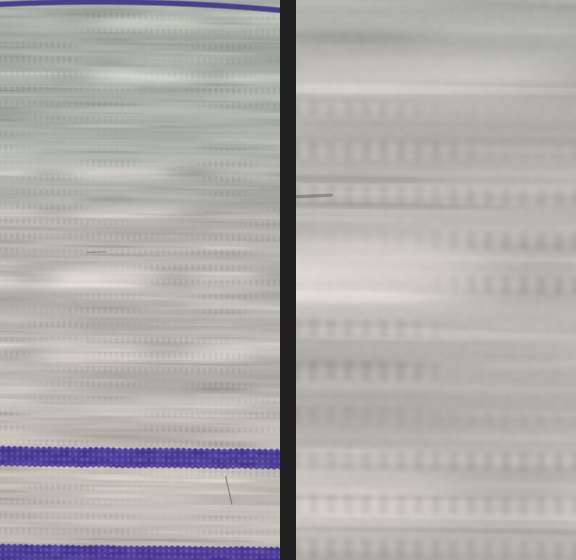
Left: the whole. Right: its middle third, enlarged.
This texture is drawn by a Shadertoy shader. Its source:

```glsl
// Glossy grey woven plastic sheet with violet bands, soft glare and fine ribs.

float hash(vec2 p) {
    p = fract(p * vec2(0.1031, 0.1137));
    p += dot(p, p.yx + 33.33);
    return fract((p.x + p.y) * p.x * 7.31 + p.y * 3.7);
}

float noise(vec2 p) {
    vec2 i = floor(p), f = fract(p);
    f = f * f * (3.0 - 2.0 * f);
    return mix(mix(hash(i), hash(i + vec2(1, 0)), f.x),
               mix(hash(i + vec2(0, 1)), hash(i + vec2(1, 1)), f.x), f.y);
}

// Smooth-edged horizontal band around a centre line
float band(float y, float centre, float halfWidth) {
    float soft = 0.0012 + 0.5 / iResolution.y;
    return 1.0 - smoothstep(-soft, soft, abs(y - centre) - halfWidth);
}

// Thin line between two points, in units of canvas width
float scratch(vec2 p, vec2 a, vec2 b, float width) {
    vec2 d = b - a;
    float along = clamp(dot(p - a, d) / dot(d, d), 0.0, 1.0);
    float soft = 0.7 / iResolution.x;
    return 1.0 - smoothstep(width - soft, width + soft, length(p - a - d * along));
}

// Elongated soft reflections: rows of three glare spots
float glare(vec2 uv) {
    float rowY[6] = float[6](0.961, 0.862, 0.691, 0.620, 0.504, 0.370);
    float rowGain[6] = float[6](0.6, 0.95, 1.0, 0.7, 1.0, 0.7);
    float rowSize[6] = float[6](0.014, 0.013, 0.013, 0.011, 0.021, 0.022);
    float rowShift[6] = float[6](0.12, 0.09, 0.01, 0.03, -0.05, -0.08);
    float sum = 0.0;
    for (int row = 0; row < 6; row++) {
        float dy = (uv.y - rowY[row]) / rowSize[row];
        for (int col = 0; col < 3; col++) {
            float side = abs(float(col) - 1.0);
            float x = 0.42 + 0.44 * (float(col) - 1.0) + rowShift[row];
            float dx = (uv.x - x) / mix(0.19, 0.13, side);
            sum += rowGain[row] * mix(1.0, 0.5, side) * exp(-dx * dx * dx * dx - dy * dy);
        }
    }
    return sum;
}

void mainImage(out vec4 fragColor, in vec2 fragCoord) {
    vec2 uv = fragCoord / iResolution.xy;
    vec2 p = vec2(uv.x, uv.y * 2.0);
    float sag = uv.y + 0.005 * uv.x;

    // Grey ground, greener far away and warmer up close
    vec3 sheet = mix(vec3(0.765, 0.745, 0.715), vec3(0.70, 0.695, 0.665), smoothstep(0.05, 0.5, uv.y));
    sheet = mix(sheet, vec3(0.665, 0.690, 0.655), smoothstep(0.5, 0.9, uv.y));

    // Stretched streaks at three scales
    float streaks = 0.07 * (noise(vec2(uv.x * 2.0, sag * 26.0)) - 0.5)
                  + 0.06 * (noise(vec2(uv.x * 3.0 + 9.0, sag * 75.0)) - 0.5)
                  + 0.05 * (noise(vec2(uv.x * 5.0 + 4.0, sag * 210.0)) - 0.5);
    sheet += streaks;

    // Cross ribs that show in patches on the woven rows
    float rib = 0.5 + 0.5 * cos(6.2832 * 48.0 * uv.x);
    float row = smoothstep(0.35, 0.9, 0.5 + 0.5 * cos(6.2832 * 38.0 * sag));
    float patches = smoothstep(0.3, 0.75, noise(vec2(uv.x * 5.0, sag * 24.0 + 40.0)));
    sheet -= 0.045 * rib * row * patches;

    // Thin creases, dark with a bright lip
    float crease = noise(vec2(uv.x * 2.5 + 20.0, sag * 130.0));
    sheet -= 0.05 * smoothstep(0.74, 0.95, crease);
    sheet += 0.05 * smoothstep(0.26, 0.05, crease);

    // Reflections, broken by the streaks
    float shine = glare(uv) * (0.85 + 0.3 * noise(vec2(uv.x * 4.0, sag * 110.0)));
    sheet += vec3(0.145, 0.125, 0.145) * shine;

    // Violet bands with pale stitches and uneven edges
    float wobble = 0.0010 * cos(6.2832 * 48.0 * uv.x) + 0.002 * (noise(uv.xx * 14.0) - 0.5);
    float near = max(band(sag + wobble, 0.0, 0.0275), band(sag + wobble, 0.1850, 0.0172));
    float bow = uv.x - 0.35;
    float far = band(uv.y, 0.9965 - 0.035 * bow * bow, 0.0048);
    float stitch = pow(rib, 2.0) * (0.5 + 0.5 * cos(6.2832 * 105.0 * sag));
    vec3 violet = mix(vec3(0.295, 0.235, 0.595), vec3(0.49, 0.42, 0.72), 0.6 * stitch);
    violet += 0.07 * (noise(vec2(uv.x * 30.0, sag * 160.0)) - 0.5);
    vec3 color = mix(sheet, violet, near);
    color = mix(color, vec3(0.28, 0.25, 0.54), far);

    // Two scuffs
    float scuff = scratch(p, vec2(0.806, 0.298), vec2(0.828, 0.200), 0.0022);
    scuff = max(scuff, 0.8 * scratch(p, vec2(0.31, 1.098), vec2(0.375, 1.101), 0.002));
    color = mix(color, vec3(0.42, 0.41, 0.41), 0.7 * scuff);

    // Fine grain
    color += 0.014 * (noise(p * 150.0) - 0.5);
    fragColor = vec4(clamp(color, 0.0, 1.0), 1.0);
}
```
